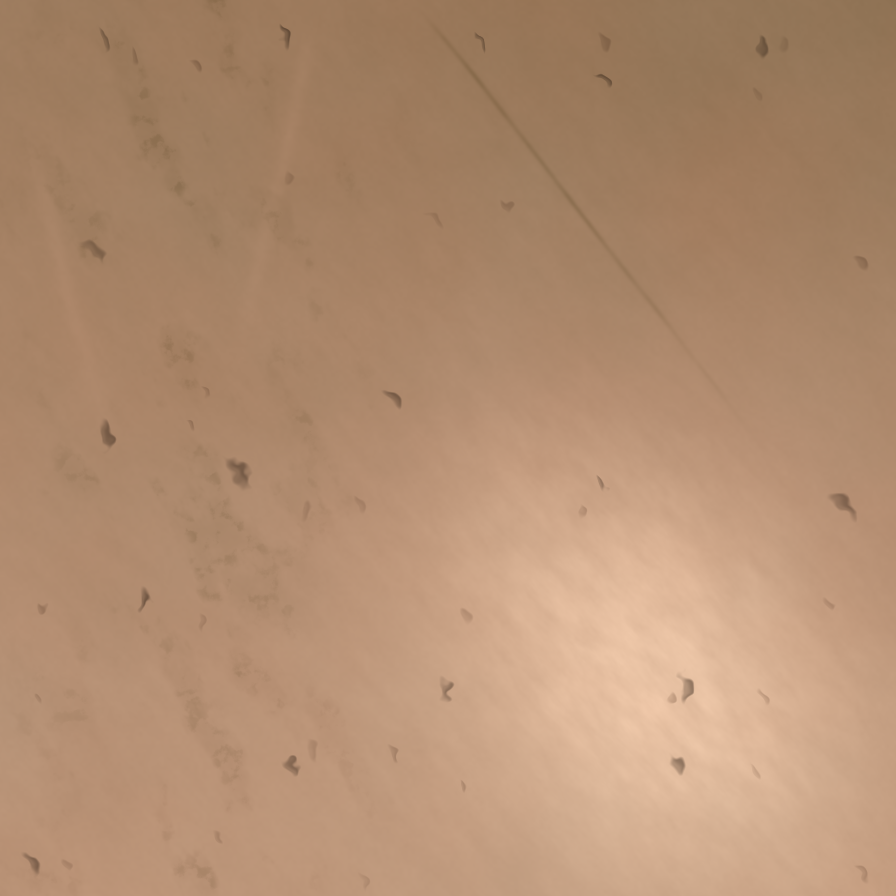
Write a Shadertoy shader that draws this texture.

```glsl
// A worn, warm beige plaster surface with a soft lamp glow, dark flecks and faint scratches.

float hash(vec2 p) {
    vec3 q = fract(vec3(p.xyx) * 0.1031);
    q += dot(q, q.yzx + 33.33);
    return fract((q.x + q.y) * q.z);
}

float noise(vec2 p) {
    vec2 cell = floor(p), f = fract(p);
    f = f * f * (3.0 - 2.0 * f);
    return mix(mix(hash(cell), hash(cell + vec2(1, 0)), f.x),
               mix(hash(cell + vec2(0, 1)), hash(cell + vec2(1, 1)), f.x), f.y);
}

float fbm(vec2 p) {
    float sum = 0.0, amp = 0.5;
    for (int i = 0; i < 5; i++) {
        sum += amp * noise(p);
        p = mat2(1.6, 1.2, -1.2, 1.6) * p + 7.3;
        amp *= 0.5;
    }
    return sum;
}

// Coordinates along and across a direction given by its angle
vec2 turn(vec2 p, float angle) {
    float c = cos(angle), s = sin(angle);
    return vec2(c * p.x + s * p.y, c * p.y - s * p.x);
}

// Scattered ragged flecks, mostly leaning steeply down to the right
float flecks(vec2 uv, float grid, float density, float size, float seed) {
    float cover = 0.0;
    vec2 ragged = vec2(noise(uv * 110.0 + seed), noise(uv * 110.0 + seed + 40.0)) - 0.5;
    vec2 home = floor(uv * grid);
    for (int y = -1; y <= 1; y++)
    for (int x = -1; x <= 1; x++) {
        vec2 cell = home + vec2(x, y);
        vec2 id = cell + seed;
        if (hash(id + 3.7) > density) continue;
        vec2 centre = (cell + 0.15 + 0.7 * vec2(hash(id + 11.1), hash(id + 23.9))) / grid;
        float lean = -1.2 + 0.9 * (hash(id + 31.3) - 0.5);
        float scale = size * mix(0.65, 1.2, hash(id + 47.2));
        float slim = mix(0.25, 0.62, hash(id + 59.8));
        vec2 p = turn(uv - centre + ragged * size * 0.6, lean) / scale;
        p.y += 0.2 * p.x * p.x;
        float shape = 1.0 - smoothstep(0.55, 1.15, length(p / vec2(1.0, slim)));
        float shade = mix(0.6, 1.0, smoothstep(-0.5, 0.5, p.y / slim));
        cover = max(cover, shape * shade * mix(0.45, 1.0, hash(id + 71.5)));
    }
    return cover;
}

// Soft line segment, fading towards both ends
float scratch(vec2 p, vec2 a, vec2 b, float width) {
    vec2 ab = b - a;
    float t = clamp(dot(p - a, ab) / dot(ab, ab), 0.0, 1.0);
    float d = length(p - a - ab * t) / width;
    return exp(-d * d) * smoothstep(0.0, 0.15, t) * smoothstep(1.0, 0.5, t);
}

void mainImage(out vec4 fragColor, in vec2 fragCoord) {
    vec2 uv = fragCoord / iResolution.xy;

    // Broad lighting: darker towards the top right, lamp glow at the lower right
    vec2 toLamp = uv - vec2(0.72, 0.26);
    vec2 lampAxis = turn(toLamp, -0.9);
    float halo = exp(-dot(toLamp, toLamp) / 0.13);
    vec2 oval = lampAxis / vec2(0.25, 0.17);
    float core = exp(-dot(oval, oval));
    float tone = 0.595 + 0.135 * smoothstep(-0.1, 1.1, 1.0 - uv.y);
    tone += 0.022 * (1.0 - uv.x) * uv.y - 0.025 * uv.x * smoothstep(0.6, 1.0, uv.y);
    tone += 0.06 * halo + 0.155 * core;

    // Mottling and slanted brush marks, clearest in the glow
    float mottle = fbm(uv * 9.0) - 0.48;
    vec2 slant = turn(uv, -0.85);
    float brush = fbm(slant * vec2(28.0, 75.0)) - 0.48;
    float grain = noise(uv * 210.0) - 0.5;
    tone += 0.028 * mottle + (0.018 + 0.07 * core) * brush + 0.007 * grain;

    // Worn smudges, gathered on the left
    float leftSide = exp(-pow((uv.x - 0.22) / 0.18, 2.0));
    float wear = smoothstep(0.52, 0.75, fbm(turn(uv, -1.1) * vec2(13.0, 24.0) + 5.0));
    float crumbs = smoothstep(0.5, 0.7, fbm(uv * 75.0));
    tone -= leftSide * wear * (0.025 + 0.05 * crumbs);

    // Long faint scratches, one dark and two pale
    vec2 bent = uv + 0.006 * (vec2(noise(uv * 12.0), noise(uv * 12.0 + 9.0)) - 0.5);
    float broken = 0.4 + 0.6 * noise(uv * 35.0);
    tone -= 0.085 * broken * scratch(bent, vec2(0.46, 1.0), vec2(0.87, 0.48), 0.003);
    tone += 0.022 * scratch(bent, vec2(0.35, 0.98), vec2(0.26, 0.56), 0.009);
    tone += 0.018 * scratch(bent, vec2(0.02, 0.88), vec2(0.15, 0.42), 0.009);

    // Warm colour ramp from shade to glow
    vec3 shade = vec3(0.56, 0.44, 0.32);
    vec3 plaster = vec3(0.71, 0.56, 0.45);
    vec3 glow = vec3(0.91, 0.76, 0.64);
    vec3 color = tone < 0.71 ? mix(shade, plaster, (tone - 0.56) / 0.15)
                             : mix(plaster, glow, (tone - 0.71) / 0.20);
    float tint = fbm(uv * 5.0 + 20.0) - 0.48;
    color += tint * vec3(0.02, -0.015, -0.02);

    // Large dark flecks and small faint ones
    float large = flecks(uv, 5.0, 0.55, 0.017, 17.0);
    float small = flecks(uv, 11.0, 0.3, 0.011, 83.0);
    color = mix(color, color * vec3(0.56, 0.54, 0.52), 0.85 * large);
    color = mix(color, color * vec3(0.72, 0.68, 0.65), 0.6 * small);

    fragColor = vec4(clamp(color, 0.0, 1.0), 1.0);
}
```
